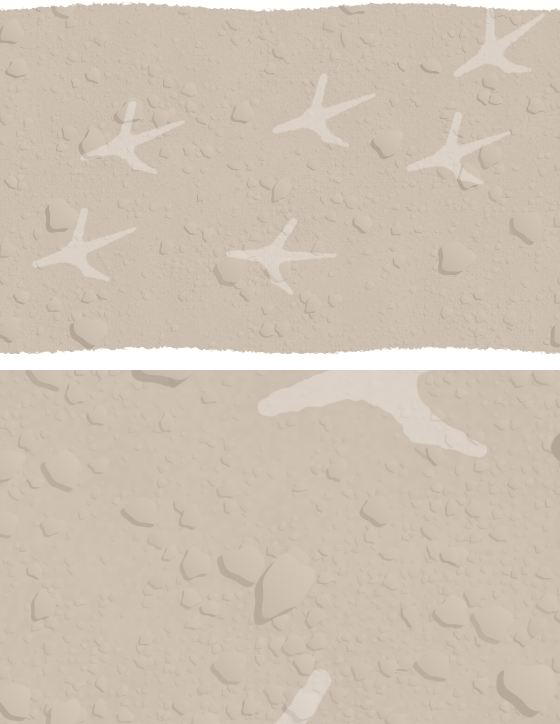
Top, the full canvas; bottom, a detail of the centre.
A WebGL 2 fragment shader for this texture:

```glsl
#version 300 es
precision highp float;
// Dry stony soil with pale three-toed bird tracks and torn white borders.

uniform vec2 u_resolution;
out vec4 fragColor;

const vec3 SOIL = vec3(0.803, 0.749, 0.692);
const vec3 PAPER = vec3(1.0, 1.0, 0.995);
const vec2 LIGHT = vec2(0.75, 0.66);     // direction towards the light
const float TRACK_OPACITY = 0.28;
const float TEAR_PERIOD = 0.802;
const float TEAR_ROUGHNESS = 0.011;
const float TAU = 6.2831853;

// Track joints: x, y, rotation
const vec3 TRACKS[6] = vec3[6](
    vec3(0.344, 0.588, 0.0), vec3(0.885, 0.665, 0.0),
    vec3(1.265, 0.558, 0.0), vec3(0.208, 0.286, 0.0),
    vec3(1.385, 0.850, 0.25), vec3(0.761, 0.276, -0.36));

vec3 hash3(vec2 c) {
    vec3 q = fract(c.xyx * vec3(0.1031, 0.1030, 0.0973));
    q += dot(q, q.yxz + 33.33);
    return fract((q.xxy + q.yzz) * q.zyx);
}

float valueNoise(vec2 p) {
    vec2 i = floor(p), f = fract(p);
    f = f * f * (3.0 - 2.0 * f);
    return mix(mix(hash3(i).x, hash3(i + vec2(1, 0)).x, f.x),
               mix(hash3(i + vec2(0, 1)).x, hash3(i + vec2(1, 1)).x, f.x), f.y);
}

// Layered sines: where the ground is smooth (0) or rubbly (1)
float rubble(vec2 p) {
    float s = sin(p.x * 9.0 + 2.0 * sin(p.y * 7.0)) + sin(p.y * 13.0 - p.x * 5.0 + 1.0)
            + 0.7 * sin(p.x * 23.0 + p.y * 17.0 + 2.0 * sin(p.x * 11.0));
    return clamp(0.5 + 0.22 * s, 0.0, 1.0);
}

mat2 rotation(float a) {
    return mat2(cos(a), sin(a), -sin(a), cos(a));
}

// Lumpy, elongated outline of one stone
float stoneDistance(vec2 q, float radius, vec3 rnd) {
    q = rotation(rnd.x * TAU) * q * vec2(1.0);
    q.y *= 1.0 + 0.5 * rnd.y;
    float a = atan(q.y, q.x);
    float lump = 1.0 + 0.12 * sin(3.0 * a + rnd.y * TAU) + 0.07 * sin(5.0 * a + rnd.z * 40.0);
    return length(q) * lump - radius;
}

// Scatters one size of stones, each with a shaded face and a cast shadow
void addStones(vec2 p, float spacing, float density, float relief, float seed, inout float tone) {
    vec2 grid = p / spacing;
    float soft = 0.5 * (1.0 / u_resolution.y + 0.0012) / spacing;
    for (int j = -1; j <= 1; j++)
    for (int i = -1; i <= 1; i++) {
        vec2 id = floor(grid) + vec2(i, j);
        vec3 rnd = hash3(id + seed);
        if (rnd.z > density * (0.35 + 1.1 * rubble(id * spacing))) continue;
        vec2 q = grid - id - 0.2 - 0.6 * rnd.xy;
        vec3 shape = hash3(id + seed + 71.0);
        float radius = mix(0.18, 0.46, shape.z * shape.z);
        float body = smoothstep(soft, -soft, stoneDistance(q, radius, shape));
        float shadow = smoothstep(soft, -soft, stoneDistance(q + LIGHT * radius * 0.36, radius, shape));
        float face = 0.004 + relief * 0.22 * dot(q, LIGHT) / radius + 0.012 * (rnd.x - 0.5);
        tone = mix(tone, -relief, shadow * (1.0 - body) * (0.6 + 0.4 * rnd.y));
        tone = mix(tone, face, body);
    }
}

// Tapered capsule from a to b
float toe(vec2 p, vec2 a, vec2 b, float ra, float rb) {
    vec2 d = b - a;
    float h = clamp(dot(p - a, d) / dot(d, d), 0.0, 1.0);
    return length(p - a - d * h) - mix(ra, rb, h);
}

float blend(float a, float b, float k) {
    float h = max(k - abs(a - b), 0.0) / k;
    return min(a, b) - h * h * k * 0.25;
}

float trackDistance(vec2 p) {
    float d = toe(p, vec2(0.0), vec2(0.030, 0.117), 0.015, 0.010);
    d = blend(d, toe(p, vec2(0.0), vec2(0.172, 0.067), 0.018, 0.005), 0.022);
    d = blend(d, toe(p, vec2(0.0), vec2(-0.107, -0.033), 0.020, 0.009), 0.022);
    float lower = toe(p, vec2(0.0), vec2(0.040, -0.052), 0.017, 0.014);
    lower = blend(lower, toe(p, vec2(0.040, -0.052), vec2(0.095, -0.074), 0.014, 0.006), 0.008);
    return blend(d, lower, 0.022);
}

void main() {
    vec2 p = gl_FragCoord.xy / u_resolution.y;
    float pixel = 1.0 / u_resolution.y;

    // Ground, from dust to rocks
    float tone = 0.016 * (valueNoise(p * 190.0) - 0.5) + 0.012 * (valueNoise(p * 14.0) - 0.5);
    addStones(p, 0.0105, 0.75, 0.060, 11.0, tone);
    addStones(p, 0.021, 0.48, 0.075, 137.0, tone);
    addStones(p, 0.046, 0.32, 0.090, 251.0, tone);
    addStones(p, 0.105, 0.22, 0.105, 389.0, tone);
    vec3 color = SOIL + tone;

    // Tracks
    float track = 1.0;
    for (int i = 0; i < 6; i++)
        track = min(track, trackDistance(rotation(-TRACKS[i].z) * (p - TRACKS[i].xy)));
    track += 0.003 * (valueNoise(p * 130.0) - 0.5);
    color = mix(color, vec3(1.0), TRACK_OPACITY * smoothstep(pixel, -pixel, track));

    // Torn borders
    float jag = TEAR_ROUGHNESS * (0.6 * valueNoise(p * 60.0) + 0.6 * valueNoise(p * 170.0) - 0.6);
    float top = 0.019 - 0.009 * cos(TAU * (p.x - 0.34) / TEAR_PERIOD);
    float bottom = 0.010 + 0.008 * cos(TAU * (p.x - 0.44) / TEAR_PERIOD);
    float inside = min(1.0 - p.y - top, p.y - bottom) + jag;
    color = mix(PAPER, color, smoothstep(-pixel, pixel, inside));

    fragColor = vec4(color, 1.0);
}
```
